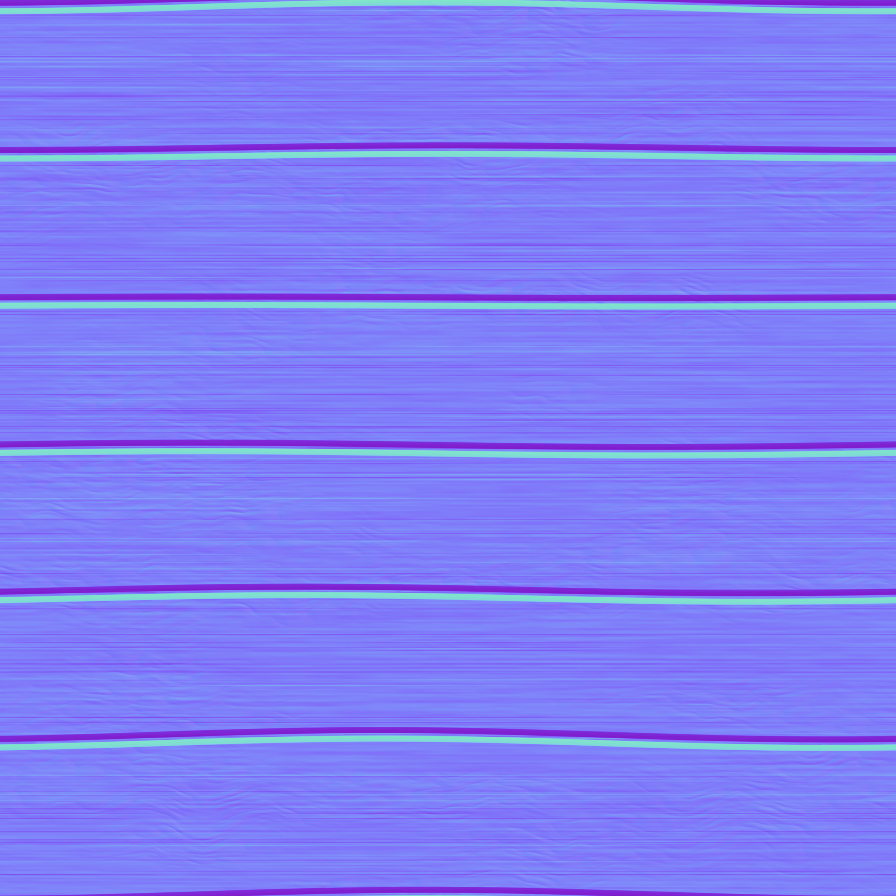
This texture map is drawn by a three.js fragment shader. Its source:

```glsl
// Tangent-space normal map of six horizontal wooden planks with gently bowed seams.
// Seam bevels, hairline saw grain and wrinkled patches are summed as surface slopes,
// then normalized and packed into colour. All noise wraps, so the map tiles.
varying vec2 vUv;

const float PLANKS = 6.0;
const float TAU = 6.2831853;

float hash(vec2 p) {
  vec3 q = fract(p.xyx * 0.1031);
  q += dot(q, q.yzx + 33.33);
  return fract((q.x + q.y) * q.z);
}

// Value noise over the unit square, wrapping after the given number of cells
float noise(vec2 uv, vec2 cells) {
  vec2 p = uv * cells;
  vec2 i = floor(p);
  vec2 f = p - i;
  f = f * f * (3.0 - 2.0 * f);
  vec2 a = mod(i, cells);
  vec2 b = mod(i + 1.0, cells);
  return mix(mix(hash(a), hash(vec2(b.x, a.y)), f.x),
             mix(hash(vec2(a.x, b.y)), hash(b), f.x), f.y);
}

// Distance of seam k below the top edge; bow and sway drift from seam to seam
float seamDepth(float k, float x) {
  float j = mod(k, PLANKS);
  float bow = 3.5 + 4.5 * cos(TAU * (j + 0.4) / PLANKS);
  float sway = 1.2 - 1.2 * cos(TAU * (j - 1.0) / PLANKS);
  float shift = 6.0 - 1.8 * j - bow * (0.5 - 0.5 * cos(TAU * x)) - sway * sin(TAU * x);
  return k / PLANKS + shift / 768.0;
}

// Soft-edged bevel strip centred at c
float bevel(float d, float c) {
  return 1.0 - smoothstep(0.0026, 0.0040, abs(d - c));
}

// Hairline grain plus thin scratches, most of them facing down
float grainSlope(vec2 uv) {
  float s = 0.20 * (noise(uv, vec2(6.0, 560.0)) - 0.5);
  s += 0.10 * (noise(uv, vec2(30.0, 420.0)) - 0.5);
  float row = floor(uv.y * 560.0);
  float profile = 1.0 - abs(2.0 * fract(uv.y * 560.0) - 1.0);
  float pick = hash(vec2(row, 7.0));
  float facing = 0.6 * step(0.88, pick) - step(pick, 0.17);
  float fade = smoothstep(0.1, 0.8, noise(vec2(uv.x, (row + 0.5) / 560.0), vec2(5.0, 560.0)));
  return s + 0.40 * facing * profile * fade;
}

// Height of the small wavy wrinkles
float wrinkleHeight(vec2 uv) {
  uv.y += 0.022 * noise(uv, vec2(15.0, 12.0)) + 0.005 * noise(uv, vec2(50.0, 60.0));
  float ridge = abs(2.0 * noise(uv, vec2(32.0, 150.0)) - 1.0);
  return ridge + 0.5 * noise(uv, vec2(90.0, 300.0));
}

void main() {
  float x = vUv.x;
  float depth = 1.0 - vUv.y;

  // Nearest seam, and the plank this point belongs to
  float d = 1.0;
  float plank = PLANKS - 1.0;
  for (int i = 0; i <= 6; i++) {
    float k = float(i);
    float offset = depth - seamDepth(k, x);
    if (abs(offset) < abs(d)) d = offset;
    if (offset > 0.0) plank = mod(k, PLANKS);
  }

  // Opposed bevels on either side of a narrow flat gap, steeper towards it
  float upper = bevel(d, -0.0048);
  float lower = bevel(d, 0.0048);
  float bevelSlope = (lower * 1.08 - upper) * (1.33 - 58.0 * abs(d));

  // Every plank slides the grain sideways by its own amount
  vec2 uv = vec2(x + hash(vec2(plank, 3.0)), vUv.y);
  float patches = smoothstep(0.40, 0.85, noise(uv, vec2(6.0, 18.0)));
  float rough = 0.05 + 0.26 * patches;
  float h = wrinkleHeight(uv);
  vec2 wrinkle = vec2(h - wrinkleHeight(uv + vec2(0.001, 0.0)),
                      h - wrinkleHeight(uv + vec2(0.0, 0.001)));

  vec2 slope = rough * wrinkle * vec2(1.6, 1.0);
  slope.y += grainSlope(uv);
  slope *= 1.0 - 0.7 * max(upper, lower);
  slope.y += bevelSlope;

  vec3 normal = normalize(vec3(slope, 1.0));
  gl_FragColor = vec4((normal * 0.5 + 0.5) * vec3(1.0, 1.0, 0.978), 1.0);
}
```
